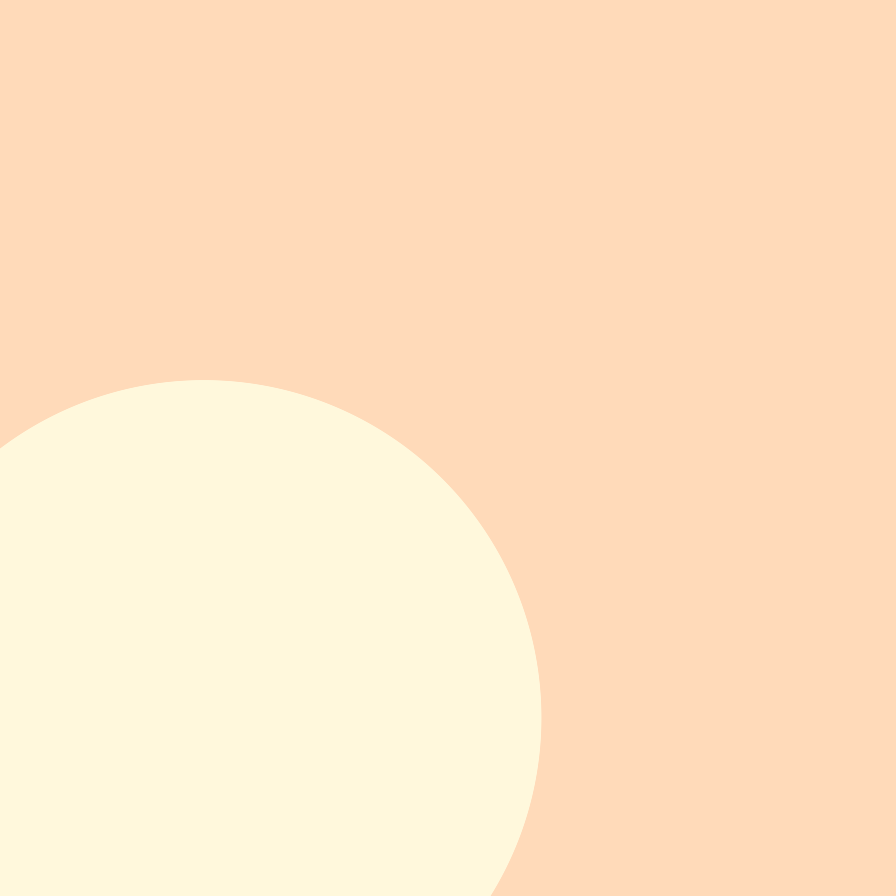
Reproduce this background procedurally as a WebGL 1 fragment shader.

```glsl
precision highp float;

// A large pale cream disc rests in the lower left of a flat peach field,
// cut off by the left and bottom edges. It is drawn from one circle
// distance function with an edge smoothed over about one pixel.

uniform vec2 u_resolution;

// Signed distance to a circle: negative inside, positive outside.
float circleDistance(vec2 point, vec2 center, float radius) {
    return length(point - center) - radius;
}

void main() {
    // Canvas units: the shorter side spans 0 to 1.
    float side = min(u_resolution.x, u_resolution.y);
    vec2 point = gl_FragCoord.xy / side;
    float halfPixel = 0.5 / side;

    vec3 peach = vec3(1.0, 0.855, 0.725);
    vec3 cream = vec3(1.0, 0.971, 0.863);

    // Disc over the plain field
    float edge = circleDistance(point, vec2(0.2275, 0.199), 0.3768);
    float disc = 1.0 - smoothstep(-halfPixel, halfPixel, edge);

    gl_FragColor = vec4(mix(peach, cream, disc), 1.0);
}
```
